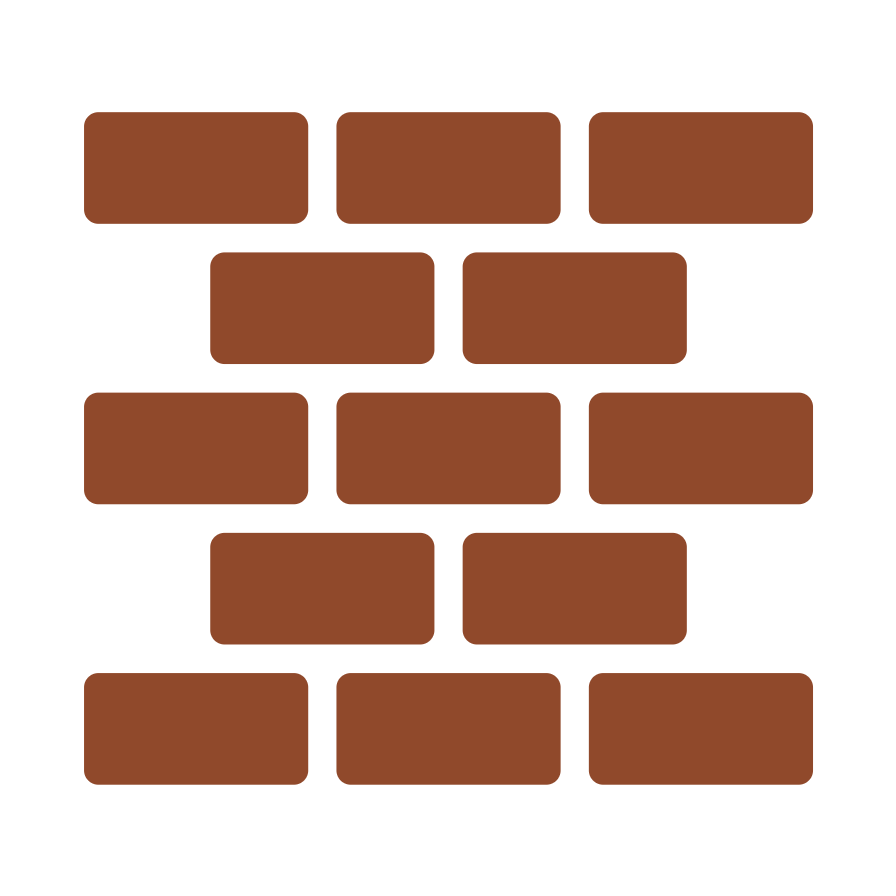
A Shadertoy shader for this pattern:

```glsl
// Flat brick wall: five courses of rounded bricks, alternating three and two
// per course in running bond, on a plain ground. Each pixel finds its nearest
// brick by rounding and clamping, then evaluates one rounded-box distance.

#define CENTER        vec2(0.0006, -0.0005)  // wall centre, from canvas centre
#define PITCH         vec2(0.2817, 0.1565)   // spacing of bricks and courses
#define BRICK_SIZE    vec2(0.2502, 0.1246)
#define CORNER_RADIUS 0.0160
#define OUTER_COURSE  2.0                    // courses above and below the middle
#define OUTER_BRICK   1.0                    // bricks either side in a full course
#define BRICK_COLOR   vec3(0.565, 0.286, 0.169)
#define GROUND_COLOR  vec3(1.0)

float roundedBox(vec2 p, vec2 halfSize, float radius) {
    vec2 q = abs(p) - halfSize + radius;
    return length(max(q, 0.0)) + min(max(q.x, q.y), 0.0) - radius;
}

// Offset from p to the centre of the nearest brick in the wall
vec2 toNearestBrick(vec2 p) {
    vec2 cell = p / PITCH;
    float course = clamp(floor(cell.y + 0.5), -OUTER_COURSE, OUTER_COURSE);

    // Odd courses shift by half a brick and hold one brick fewer
    float shift = 0.5 * mod(abs(course), 2.0);
    float reach = OUTER_BRICK - shift;
    float column = clamp(floor(cell.x - shift + 0.5) + shift, -reach, reach);

    return p - vec2(column, course) * PITCH;
}

void mainImage(out vec4 fragColor, in vec2 fragCoord) {
    float scale = min(iResolution.x, iResolution.y);
    vec2 p = (fragCoord - 0.5 * iResolution.xy) / scale - CENTER;

    float dist = roundedBox(toNearestBrick(p), 0.5 * BRICK_SIZE, CORNER_RADIUS);

    // One-pixel edge coverage
    float coverage = clamp(0.5 - dist * scale, 0.0, 1.0);
    fragColor = vec4(mix(GROUND_COLOR, BRICK_COLOR, coverage), 1.0);
}
```
